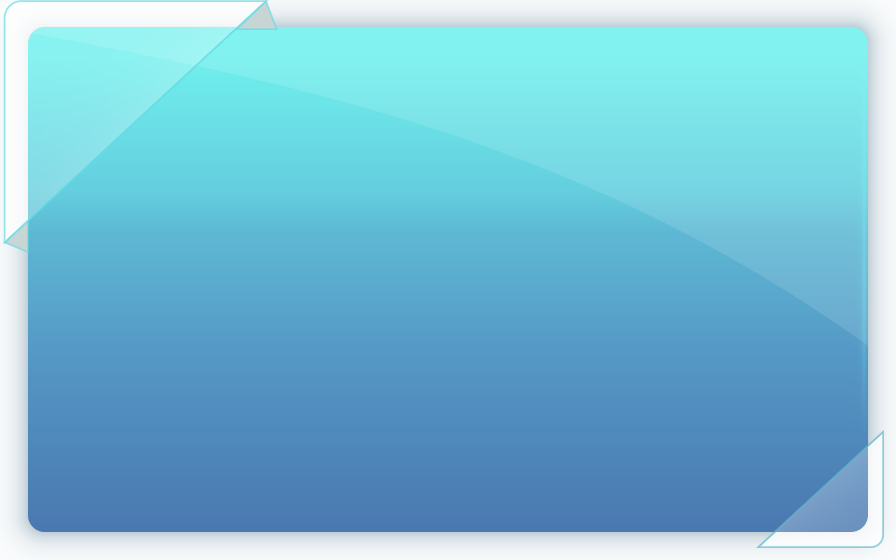
Give the GLSL for this background, as a Shadertoy shader.

```glsl
#define CARD_CENTER vec2(0.8, 0.501)
#define CARD_HALF vec2(0.75, 0.451)
#define CARD_RADIUS 0.03
#define SHADOW_REACH 0.022
#define SHADOW_STRENGTH 0.55
#define GLOSS 0.12
#define LINE_HALF_WIDTH 0.0016
#define PAPER vec3(0.99, 0.995, 0.995)
#define SHADOW vec3(0.55, 0.65, 0.71)
#define FOLD vec3(0.78, 0.84, 0.83)
#define CYAN vec3(0.38, 0.85, 0.89)
#define TEAL vec3(0.38, 0.71, 0.78)

float pixel;

float roundBox(vec2 p, vec2 halfSize, float radius) {
    vec2 q = abs(p) - halfSize + radius;
    return length(max(q, 0.0)) + min(max(q.x, q.y), 0.0) - radius;
}

// Signed distance to the line a-b, negative on its left
float edge(vec2 p, vec2 a, vec2 b) {
    vec2 along = normalize(b - a), rel = p - a;
    return along.y * rel.x - along.x * rel.y;
}

float triangle(vec2 p, vec2 a, vec2 b, vec2 c) {
    return max(edge(p, a, b), max(edge(p, b, c), edge(p, c, a)));
}

float fill(float d) {
    return clamp(0.5 - d / pixel, 0.0, 1.0);
}

float stroke(float d) {
    return fill(abs(d) - LINE_HALF_WIDTH);
}

vec3 cardGradient(float y) {
    vec3 color = vec3(0.29, 0.47, 0.69);
    color = mix(color, vec3(0.33, 0.59, 0.77), clamp((y - 0.05) / 0.304, 0.0, 1.0));
    color = mix(color, vec3(0.365, 0.72, 0.83), clamp((y - 0.354) / 0.229, 0.0, 1.0));
    color = mix(color, vec3(0.39, 0.81, 0.87), clamp((y - 0.583) / 0.077, 0.0, 1.0));
    return mix(color, vec3(0.44, 0.94, 0.93), clamp((y - 0.66) / 0.24, 0.0, 1.0));
}

// Height of the curved lower rim of the gloss
float glossRim(float x) {
    float t = (x - 0.05) / 1.498;
    return 0.942 - 0.558 * t * (0.5 + t * (0.08 + 0.42 * t));
}

// Translucent corner sheet, clearer over the card than over the paper
vec3 sheet(vec3 color, float d, float diagonal, float card, vec3 lineColor) {
    float haze = 0.16 + 0.1 * exp(diagonal * 15.0);
    color = mix(color, vec3(1.0), fill(d) * mix(0.8, haze, card));
    color = mix(color, lineColor, 0.65 * stroke(d));
    return mix(color, lineColor, 0.4 * stroke(diagonal) * fill(d));
}

void mainImage(out vec4 fragColor, in vec2 fragCoord) {
    vec2 p = fragCoord / iResolution.xy * vec2(1.6, 1.0);
    pixel = 1.0 / iResolution.y;

    // Paper and soft shadow
    float cardDist = roundBox(p - CARD_CENTER, CARD_HALF, CARD_RADIUS);
    float card = fill(cardDist);
    float shade = SHADOW_STRENGTH * exp(-max(cardDist, 0.0) / SHADOW_REACH);
    vec3 color = mix(PAPER, SHADOW, shade);

    // Folded tabs behind the upper sheet
    vec2 sheetTop = vec2(0.475, 0.998), sheetLeft = vec2(0.0083, 0.567);
    float topFold = triangle(p, sheetTop, vec2(0.423, 0.948), vec2(0.494, 0.948));
    float leftFold = triangle(p, sheetLeft, vec2(0.05, 0.55), vec2(0.05, 0.608));
    float folds = min(topFold, leftFold);

    // Card with gloss and a bright right rim
    vec3 face = cardGradient(p.y);
    float gloss = fill((glossRim(p.x) - p.y) * 0.9);
    face = mix(face, vec3(1.0), GLOSS * gloss);
    float rim = exp(-abs(p.x - 1.543) / 0.004) * smoothstep(0.18, 0.5, p.y);
    face = mix(face, vec3(0.5, 0.95, 0.95), 0.4 * rim);
    color = mix(color, face, card);
    color = mix(color, FOLD, fill(folds));
    color = mix(color, CYAN, 0.6 * stroke(folds));

    // Upper left sheet
    float diagonal = edge(p, sheetLeft, sheetTop);
    float corner = roundBox(p - vec2(0.4083, 0.598), vec2(0.4), 0.03);
    color = sheet(color, max(corner, diagonal), diagonal, card, CYAN);

    // Lower right sheet
    diagonal = edge(p, vec2(1.577, 0.229), vec2(1.354, 0.023));
    corner = roundBox(p - vec2(1.177, 0.423), vec2(0.4), 0.022);
    color = sheet(color, max(corner, diagonal), diagonal, card, TEAL);

    fragColor = vec4(color, 1.0);
}
```
